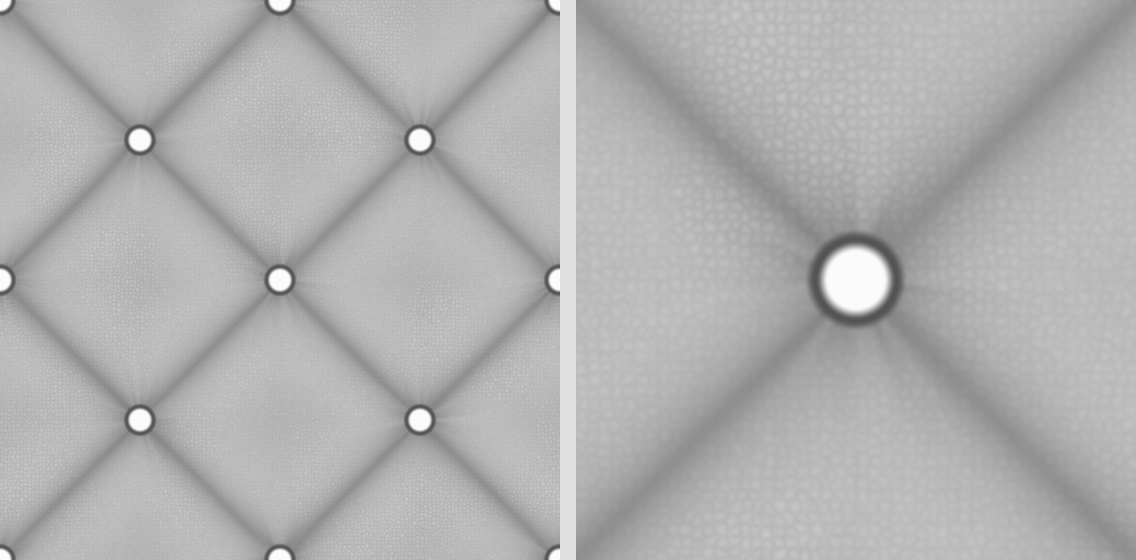
Left: the whole. Right: its middle third, enlarged.
A Shadertoy shader for this pattern:

```glsl
// Grey diamond-tufted leather with stitched-in seams, radial pleats and white buttons.

const float TAU = 6.2831853;

float hash(vec2 p) {
    vec3 h = fract(p.xyx * vec3(0.1031, 0.1030, 0.0973));
    h += dot(h, h.yzx + 33.33);
    return fract((h.x + h.y) * h.z);
}

// Value noise that wraps after "period" cells.
float wrapNoise(vec2 uv, float period) {
    vec2 p = uv * period, i = floor(p), f = fract(p);
    f = f * f * (3.0 - 2.0 * f);
    vec2 a = mod(i, period), b = mod(i + 1.0, period);
    return mix(mix(hash(a), hash(vec2(b.x, a.y)), f.x),
               mix(hash(vec2(a.x, b.y)), hash(b), f.x), f.y);
}

// Wrapping cellular pebbles: 0 in the creases, rising inside each pebble.
float pebbles(vec2 uv, float period) {
    vec2 p = uv * period, cell = floor(p), f = fract(p);
    float nearest = 8.0, second = 8.0;
    for (int y = -1; y <= 1; y++)
    for (int x = -1; x <= 1; x++) {
        vec2 o = vec2(x, y), id = mod(cell + o, period);
        vec2 jitter = 0.15 + 0.7 * vec2(hash(id), hash(id + 217.0));
        float d = length(o + jitter - f);
        second = min(second, max(nearest, d));
        nearest = min(nearest, d);
    }
    return second - nearest;
}

// Folds fanning out around one button, centred on zero.
float pleats(vec2 dir, float seed) {
    const float FOLDS = 38.0;
    float t = (atan(dir.y, dir.x) / TAU + 0.5) * FOLDS;
    float a = hash(vec2(mod(floor(t), FOLDS), seed));
    float b = hash(vec2(mod(floor(t) + 1.0, FOLDS), seed));
    return mix(a, b, smoothstep(0.0, 1.0, fract(t))) - 0.5;
}

void mainImage(out vec4 fragColor, in vec2 fragCoord) {
    vec2 uv = fragCoord / iResolution.xy;

    // Diagonal lattice: seams on whole numbers, a button at each crossing.
    vec2 q = 2.0 * vec2(uv.x + uv.y, uv.x - uv.y);
    vec2 knot = round(q), r = q - knot;
    vec2 toButton = vec2(r.x + r.y, r.x - r.y) / 4.0 + 1e-6;
    vec2 id = mod(vec2(knot.x + knot.y, knot.x - knot.y), 4.0);
    float dist = length(toButton);

    // Padded cushions sinking softly into the seams.
    vec2 seamDist = sqrt(r * r / 8.0 + 0.00001);
    vec2 sink = exp(-seamDist / 0.02);
    float seam = 1.0 - (1.0 - sink.x) * (1.0 - sink.y);
    float grey = 0.745 - 0.21 * seam;
    grey -= 0.035 * smoothstep(0.06, 0.177, min(seamDist.x, seamDist.y));

    // Pull and pleats around each button.
    grey -= 0.07 * exp(-dist / 0.03);
    grey += 0.15 * pleats(toButton, 41.0 + id.x + 4.0 * id.y) * exp(-dist / 0.042);

    // Patchy leather grain, weaker in the folds.
    float patches = smoothstep(0.3, 0.85, wrapNoise(uv, 9.0));
    float grain = (pebbles(uv, 144.0) - 0.32) * mix(0.035, 0.085, patches);
    grain += (wrapNoise(uv, 230.0) - 0.5) * 0.018;
    grey += grain * (1.0 - 0.7 * seam);
    grey += (wrapNoise(uv + 0.37, 14.0) - 0.5) * 0.012;

    // Button: dark recess with a white domed cap.
    grey = mix(grey, 0.33, 1.0 - smoothstep(0.0245, 0.031, dist));
    grey = mix(grey, 0.985, 1.0 - smoothstep(0.0165, 0.0238, dist));

    fragColor = vec4(vec3(grey), 1.0);
}
```
